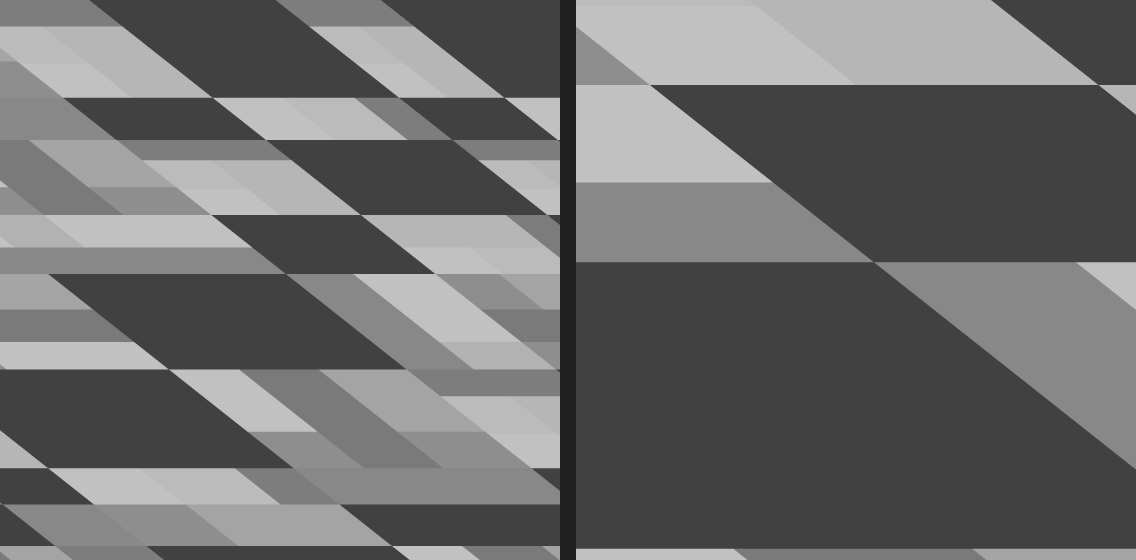
Left, the full canvas; right, a detail of the centre.
Write a Shadertoy shader that draws this background.

```glsl
// Grey slanted patchwork: a sheared grid of uneven rows and columns whose dark
// cells step diagonally, while the light cells are split into flat grey bands.
// Each cell picks a split by its row and family; edges come from supersampling.

#define SHEAR 1.264      // sideways run of the slanted edges per unit of fall
#define FIRST_EDGE 1.04  // right end of the sheared column axis
#define SAMPLES 4        // antialiasing samples per axis
#define DARK 0.255
#define DIM 0.485
#define MID 0.533
#define SOFT 0.557
#define PALE 0.643
#define LIGHT 0.706
#define BRIGHT 0.733
#define WHITE 0.757

const int COUNT = 9;
const float ROW_HEIGHTS[COUNT] = float[COUNT](
    0.1745, 0.0755, 0.134, 0.1055, 0.1705, 0.176, 0.065, 0.074, 0.12);
const float COLUMN_WIDTHS[COUNT] = float[COUNT](
    0.36, 0.188, 0.333, 0.267, 0.4245, 0.4385, 0.163, 0.3, 0.3);

// Split style of each row for the two families of light cells
const int STYLES[2 * COUNT] = int[2 * COUNT](
    0, 2,  1, 3,  0, 2,  5, 4,  7, 6,  0, 2,  3, 1,  8, 3,  0, 2);

// Finds the band holding t; returns the position inside it from 0 to 1
float locate(float t, float sizes[COUNT], out int band) {
    band = 0;
    for (int n = 0; n < COUNT - 1; n++) {
        if (t < sizes[n]) break;
        t -= sizes[n];
        band++;
    }
    return t / sizes[band];
}

// Grey of a light cell; across runs left to right, down from the top
float splitCell(int style, float across, float down) {
    if (style == 0) {
        if (down < 0.27) return DIM + 0.005;
        if (across > 0.46) return LIGHT + 0.008;
        return down < 0.65 ? BRIGHT : WHITE;
    }
    if (style == 1)
        return across < 0.37 ? WHITE : across < 0.76 ? BRIGHT : DIM + 0.005;
    if (style == 2) {
        if (across > 0.295 && across < 0.63) return DIM - 0.005;
        if (down > 0.63) return SOFT;
        return across < 0.5 ? WHITE : PALE;
    }
    if (style == 3) return MID;
    if (style == 4) {
        if (down > 0.55) return MID;
        return across < 0.295 ? LIGHT - 0.008 : WHITE;
    }
    if (style == 5) {
        if (across > 0.777) return DIM;
        if (down < 0.55) return LIGHT + 0.008;
        return across < 0.36 ? WHITE : BRIGHT;
    }
    if (style == 6) {
        if (across < 0.45) return MID;
        return down < 0.71 ? WHITE : LIGHT - 0.008;
    }
    if (style == 7) {
        if (down > 0.37 && down < 0.71) return DIM - 0.005;
        if (across < 0.34) return SOFT;
        return down < 0.5 ? PALE : WHITE;
    }
    return across < 0.374 ? SOFT : PALE;
}

float patchwork(vec2 uv) {
    float fall = 1.0 - uv.y;
    int row, column;
    float down = locate(fall, ROW_HEIGHTS, row);
    float across = 1.0 - locate(FIRST_EDGE - uv.x + SHEAR * fall, COLUMN_WIDTHS, column);

    // Upper rows alternate on the right; lower rows repeat every third column
    bool upper = row < 4;
    int phase = (column - row + 9) % 3;
    bool dark = upper ? column < 4 && (column + row) % 2 == 0 : phase == 0;
    if (dark) return DARK;

    int family = upper ? (column < 4 ? 0 : 1) : phase - 1;
    return splitCell(STYLES[2 * row + family], across, down);
}

void mainImage(out vec4 fragColor, in vec2 fragCoord) {
    float grey = 0.0;
    for (int y = 0; y < SAMPLES; y++) {
        for (int x = 0; x < SAMPLES; x++) {
            vec2 offset = (vec2(x, y) + 0.5) / float(SAMPLES) - 0.5;
            grey += patchwork((fragCoord + offset) / iResolution.xy);
        }
    }
    fragColor = vec4(vec3(grey / float(SAMPLES * SAMPLES)), 1.0);
}
```
